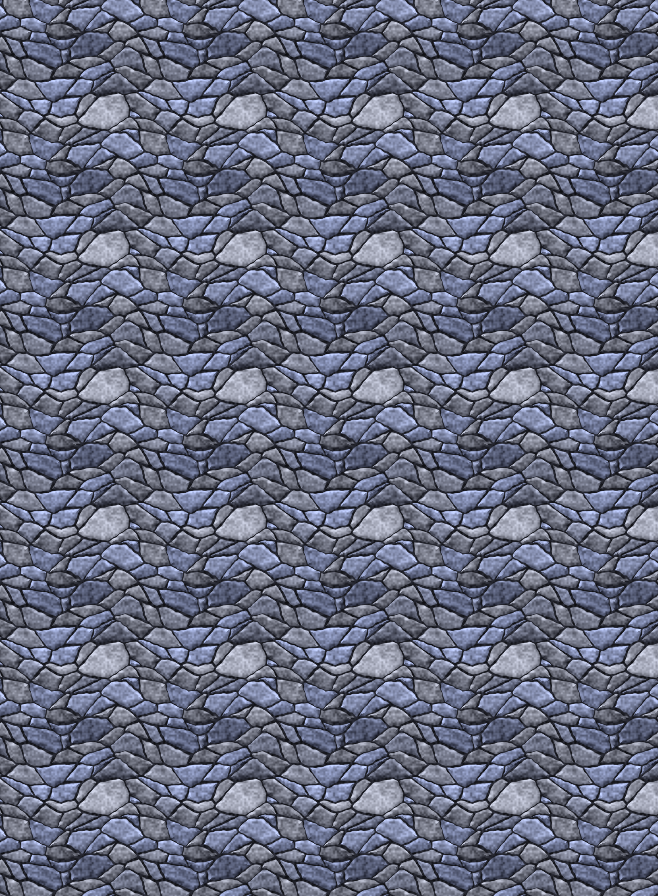
Give the GLSL for this texture, as a Shadertoy shader.

```glsl
// Dry-laid slate wall: one square patch of irregular flat stones, repeated over
// the canvas. Stones are cells of a wrapped power diagram (weighted Voronoi) with
// thin dark joints, bright chipped rims, shaded lower edges and mineral grain.

#define TILES_ACROSS 4.8
#define GRID_COLS 5
#define GRID_ROWS 9
#define FLATNESS 1.75       // how much wider than tall the stones are
#define JITTER 0.95
#define JOINT 0.0060        // half width of a joint, in patch units
#define GRAIN 0.66
#define JOINT_COLOR vec3(0.115, 0.12, 0.15)
#define SLATE_DARK vec3(0.18, 0.19, 0.24)
#define SLATE_LIGHT vec3(0.70, 0.73, 0.84)
#define WARM_TINT vec3(1.02, 1.0, 0.95)
#define BLUE_TINT vec3(0.97, 1.0, 1.08)

const float TAU = 6.2831853;
const float CORNER = 300.0; // higher is sharper
const int BIG_COUNT = 6;
const int STONE_COUNT = BIG_COUNT + GRID_COLS * GRID_ROWS;

// Large stones: centre x, centre y (downwards), weight, tone
const vec4 BIG_STONES[BIG_COUNT] = vec4[](
    vec4(0.77, 0.85, 0.036, 0.90), vec4(0.90, 0.11, 0.022, 0.68),
    vec4(0.60, 0.12, 0.017, 0.68), vec4(0.68, 0.33, 0.022, 0.34),
    vec4(0.30, 0.35, 0.024, 0.44), vec4(0.04, 0.82, 0.018, 0.48));

float hash(vec2 p) {
    vec3 q = fract(p.xyx * vec3(0.1031, 0.1030, 0.0973));
    q += dot(q, q.yzx + 33.33);
    return fract((q.x + q.y) * q.z);
}

// Value noise that wraps after "cells" steps over the unit patch
float wrapNoise(vec2 p, vec2 cells) {
    p *= cells;
    vec2 i = floor(p), f = p - i;
    f *= f * (3.0 - 2.0 * f);
    vec2 a = mod(i, cells), b = mod(i + 1.0, cells);
    return mix(mix(hash(a), hash(vec2(b.x, a.y)), f.x),
               mix(hash(vec2(a.x, b.y)), hash(b), f.x), f.y);
}

// Centre, weight and tone of stone number k
vec4 stone(int k) {
    if (k < BIG_COUNT) return BIG_STONES[k];
    int cell = k - BIG_COUNT;
    vec2 id = vec2(cell % GRID_COLS, cell / GRID_COLS);
    vec2 shift = vec2(hash(id + 3.7), hash(id + 21.3)) - 0.5;
    vec2 centre = id + 0.5 + JITTER * shift;
    centre.x += 0.5 * mod(id.y, 2.0);
    centre /= vec2(GRID_COLS, GRID_ROWS);
    float tone = 0.39 + 0.32 * hash(id + 47.9) + 0.07 * cos(TAU * (centre.y - 0.8));
    return vec4(centre, 0.012 * hash(id + 68.1), tone);
}

// Shortest wrapped offset to a stone, in the flattened metric
vec2 offsetTo(vec2 centre, vec2 p) {
    vec2 d = centre - p;
    return (d - round(d)) * vec2(1.0, FLATNESS);
}

void mainImage(out vec4 fragColor, in vec2 fragCoord) {
    float pixel = TILES_ACROSS / iResolution.x;
    vec2 uv = vec2(fragCoord.x, iResolution.y - fragCoord.y) * pixel;

    // Courses tilted one way, then the other; slightly rough edges
    vec2 p = uv;
    float bend = fract(uv.x + 0.1 + 0.05 * sin(2.0 * TAU * uv.y));
    p.y += 0.28 * (abs(bend - 0.5) - 0.25);
    p += 0.009 * (vec2(wrapNoise(uv, vec2(37.0)), wrapNoise(uv + 0.37, vec2(37.0))) - 0.5);

    // Owning stone
    int owner = 0;
    float best = 1e3;
    for (int k = 0; k < STONE_COUNT; k++) {
        vec4 s = stone(k);
        vec2 v = offsetTo(s.xy, p);
        float power = dot(v, v) - s.z;
        if (power < best) { best = power; owner = k; }
    }
    vec4 own = stone(owner);
    vec2 toOwn = offsetTo(own.xy, p);

    // Distance to the joint, with softened corners, and direction of the nearest side
    float nearest = 1e3, sum = 0.0;
    vec2 side = vec2(0.0);
    for (int k = 0; k < STONE_COUNT; k++) {
        if (k == owner) continue;
        vec4 s = stone(k);
        vec2 v = offsetTo(s.xy, p);
        vec2 across = (v - toOwn) * vec2(1.0, FLATNESS);
        float span = max(length(across), 1e-4);
        float d = 0.5 * (dot(v, v) - s.z - best) / span;
        sum += exp(-CORNER * d);
        if (d < nearest) { nearest = d; side = across / span; }
    }
    float edge = -log(max(sum, 1e-30)) / CORNER;

    // Stone face: tone, cleavage streaks, fine grain
    float fine = wrapNoise(uv, vec2(71.0)) - 0.5;
    float streak = wrapNoise(uv + 0.21, vec2(23.0, 47.0)) - 0.5;
    float blotch = wrapNoise(uv, vec2(9.0, 13.0)) - 0.5;
    float tone = own.w + GRAIN * (0.60 * fine + 0.45 * streak) + 0.24 * blotch;

    // Chipped bright rim above, broad shade towards the lower edge
    float rim = 1.0 - smoothstep(0.016, 0.034, edge);
    float shade = 1.0 - smoothstep(0.0, 0.045, edge);
    float light = smoothstep(-0.5, 0.5, -side.y - 0.5 * side.x);
    tone += rim * light * (0.24 + 0.40 * streak);
    tone -= shade * (1.0 - light) * 0.34;
    vec3 color = mix(SLATE_DARK, SLATE_LIGHT, clamp(tone, -0.15, 1.2));
    float blueness = smoothstep(0.3, 0.7, hash(vec2(float(owner), 5.3)) + 0.5 * (own.w - 0.5));
    color *= mix(WARM_TINT, BLUE_TINT, blueness);

    // Joints of uneven width
    float width = JOINT * (0.35 + 1.3 * wrapNoise(uv + 0.6, vec2(8.0)));
    float face = smoothstep(width - pixel * 0.5, width + pixel * 0.6, edge);
    vec3 joint = JOINT_COLOR * (1.0 + 1.2 * fine);
    fragColor = vec4(mix(joint, color, face), 1.0);
}
```
